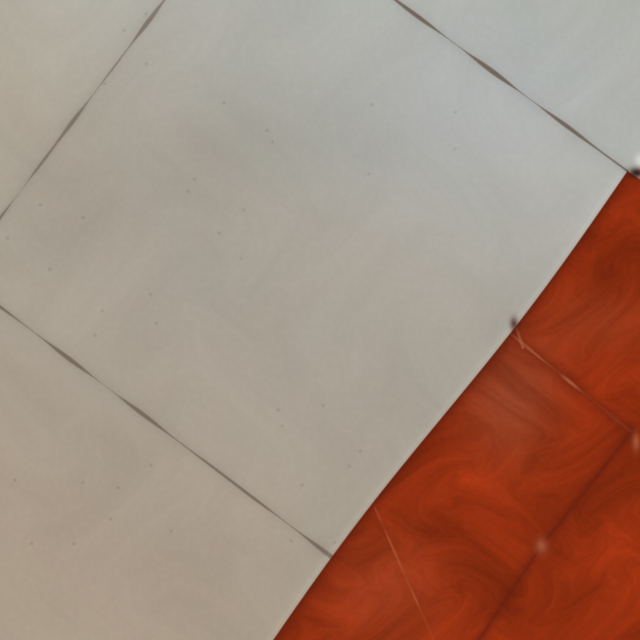
Reproduce this texture procedurally as a Shadertoy shader.

```glsl
// Pale stone floor tiles meeting glossy terracotta tiles along a diagonal edge.

const vec3 STONE_WARM = vec3(0.665, 0.605, 0.535);
const vec3 STONE_MID  = vec3(0.660, 0.630, 0.583);
const vec3 STONE_COOL = vec3(0.695, 0.700, 0.675);
const vec3 GROUT      = vec3(0.43, 0.375, 0.33);
const vec3 CLAY       = vec3(0.560, 0.180, 0.065);
const vec3 CLAY_DARK  = vec3(0.400, 0.125, 0.065);
const vec3 CLAY_HAZE  = vec3(0.610, 0.360, 0.270);
const vec3 CLAY_LINE  = vec3(0.680, 0.380, 0.260);
const vec3 SHADOW     = vec3(0.240, 0.100, 0.070);

const float SEAM_WIDTH   = 0.0015;
const float STONE_MOTTLE = 0.016;
const float CLAY_MOTTLE  = 0.17;
const float GRAIN        = 0.012;

// Corners shared by the joints
const vec2 TOP_CORNER  = vec2(0.980, 0.733);
const vec2 MID_CORNER  = vec2(0.797, 0.479);
const vec2 LOW_CORNER  = vec2(0.518, 0.130);
const vec2 CLAY_CORNER = vec2(0.987, 0.325);
const vec2 CHIP        = vec2(0.846, 0.147);

vec2 hash2(vec2 p) {
    vec3 q = fract(p.xyx * vec3(0.1031, 0.1030, 0.0973));
    q += dot(q, q.yzx + 33.33);
    return fract((q.xx + q.yz) * q.zy);
}

// Distance to the nearest scattered point
float cellular(vec2 p) {
    vec2 cell = floor(p), f = fract(p);
    float nearest = 2.0;
    for (int j = -1; j <= 1; j++)
    for (int i = -1; i <= 1; i++) {
        vec2 o = vec2(i, j);
        nearest = min(nearest, length(o + hash2(cell + o) - f));
    }
    return nearest;
}

// Warped, rotated sines, roughly -1 to 1
float mottle(vec2 p) {
    float sum = 0.0, amp = 0.55;
    for (int i = 0; i < 5; i++) {
        p += 0.7 * sin(p.yx * 1.3 + float(i) * 1.9);
        sum += amp * sin(p.x) * sin(p.y + 0.8);
        p = mat2(1.5, 1.1, -1.1, 1.5) * p;
        amp *= 0.68;
    }
    return sum;
}

float segment(vec2 p, vec2 a, vec2 b) {
    vec2 d = b - a;
    return length(p - a - d * clamp(dot(p - a, d) / dot(d, d), 0.0, 1.0));
}

float glow(vec2 p, vec2 center, vec2 size) {
    vec2 q = (p - center) / size;
    return exp(-dot(q, q));
}

float stroke(float d, float width, float aa) {
    return 1.0 - smoothstep(width - aa, width + aa, d);
}

vec3 stoneFloor(vec2 p, float aa) {
    // Light falls from the upper right; the near corner is warmer
    float light = 0.5 + 0.45 * (p.x - 0.5) + 0.75 * (p.y - 0.5);
    vec3 col = mix(STONE_WARM, STONE_MID, smoothstep(0.0, 0.5, light));
    col = mix(col, STONE_COOL, smoothstep(0.45, 0.95, light));
    col += vec3(0.025, 0.022, 0.008) * glow(p, vec2(0.0, 0.95), vec2(0.2, 0.3));
    col += vec3(-0.005, 0.005, 0.025) * glow(p, vec2(0.75, 0.83), vec2(0.22, 0.15));
    col -= 0.035 * glow(p, vec2(0.36, 0.78), vec2(0.17, 0.09));
    col -= 0.022 * glow(p, vec2(0.10, 0.66), vec2(0.13, 0.08));
    col += STONE_MOTTLE * mottle(p * 13.0) * vec3(1.0, 1.0, 0.95);
    col += 0.006 * mottle(p * 8.0 + 4.0) * vec3(1.0, -0.3, -0.2);

    // Sparse dark pits
    float pit = stroke(cellular(p * 14.0), 0.035, 0.03);
    col -= 0.05 * pit * step(0.72, hash2(floor(p * 7.0)).x);

    float wobble = 0.0012 * sin(p.x * 47.0) + 0.0008 * sin(p.y * 83.0);
    float left  = segment(p, vec2(-0.004, 0.654), vec2(0.260, 1.004)) + wobble;
    float lower = segment(p, vec2(-0.004, 0.524), LOW_CORNER) + wobble;
    float upper = segment(p, vec2(0.614, 1.003), TOP_CORNER) + wobble;
    float seam = min(min(left, lower), upper);
    col = mix(col, col * 0.93, exp(-seam * 150.0));
    float ink = max(0.62 * stroke(left, SEAM_WIDTH, aa), 0.78 * stroke(lower, SEAM_WIDTH, aa));
    ink = max(ink, 0.9 * stroke(upper, SEAM_WIDTH * 1.15, aa));
    return mix(col, GROUT, ink);
}

vec3 clayFloor(vec2 p, float edge, float aa) {
    float cloud = mottle(p * vec2(16.0, 20.0) + 2.0);
    vec3 col = CLAY * (1.0 + CLAY_MOTTLE * cloud);
    float haze = 0.65 * glow(p, vec2(0.80, 0.38), vec2(0.07, 0.09));
    haze += 0.25 * glow(p, vec2(0.93, 0.50), vec2(0.09, 0.05));
    haze += 0.25 * glow(p, vec2(0.60, 0.08), vec2(0.10, 0.10));
    col = mix(col, CLAY_HAZE, haze * (0.7 + 0.3 * cloud));

    // Joints: one pale, one dark and soft, and a long scratch
    float pale = segment(p, MID_CORNER, CLAY_CORNER) + 0.001 * sin(p.x * 90.0);
    float soft = min(segment(p, CLAY_CORNER, CHIP), segment(p, CHIP, vec2(0.745, -0.005)));
    float scratch = segment(p, vec2(0.586, 0.206), vec2(0.680, -0.005));
    float broken = 0.5 + 0.3 * sin(p.x * 71.0 + 2.0 * sin(p.y * 53.0));
    col = mix(col, CLAY_DARK, 0.65 * exp(-pale * 110.0));
    col = mix(col, CLAY_DARK, 0.8 * exp(-soft * 130.0));
    col = mix(col, CLAY_LINE, broken * stroke(pale, 0.0017, aa));
    col = mix(col, CLAY_LINE, 0.75 * broken * stroke(scratch, 0.0016, aa));
    float chips = glow(p, CHIP, vec2(0.010, 0.012)) + glow(p, vec2(0.994, 0.310), vec2(0.006, 0.014));
    col = mix(col, CLAY_LINE, 0.75 * chips);
    float crack = segment(p, vec2(0.807, 0.487), vec2(0.817, 0.457));
    col = mix(col, CLAY_LINE, 0.8 * stroke(crack, 0.002, aa));
    return mix(col, CLAY_DARK * 0.85, 0.75 * exp(-max(edge, 0.0) * 100.0));
}

void mainImage(out vec4 fragColor, in vec2 fragCoord) {
    vec2 p = fragCoord / iResolution.xy;
    float aa = 1.2 / iResolution.y;

    // Positive inside the terracotta
    float edgeX = 0.427 + 0.7585 * p.y - 0.0075 * sin(p.y * 8.976);
    float edge = (p.x - edgeX) * 0.797;
    float top = (TOP_CORNER.y - 0.65 * (p.x - TOP_CORNER.x) - p.y) * 0.84;
    float clay = smoothstep(-aa, aa, min(edge, top));

    vec3 stone = stoneFloor(p, aa);
    stone += 0.035 * exp(-abs(edge + 0.006) * 220.0) * step(p.y, TOP_CORNER.y);
    vec3 col = mix(stone, clayFloor(p, edge, aa), clay);

    // Dark gap and bright chip where the corners meet
    col = mix(col, SHADOW, 0.7 * glow(p, vec2(0.803, 0.494), vec2(0.006, 0.010)));
    col = mix(col, SHADOW * 0.6, 0.9 * glow(p, vec2(0.995, 0.730), vec2(0.012, 0.008)));
    col = mix(col, vec3(0.86), 0.8 * glow(p, vec2(1.0, 0.750), vec2(0.008, 0.010)));

    col += GRAIN * (cellular(p * 110.0) - 0.5);
    fragColor = vec4(clamp(col, 0.0, 1.0), 1.0);
}
```
